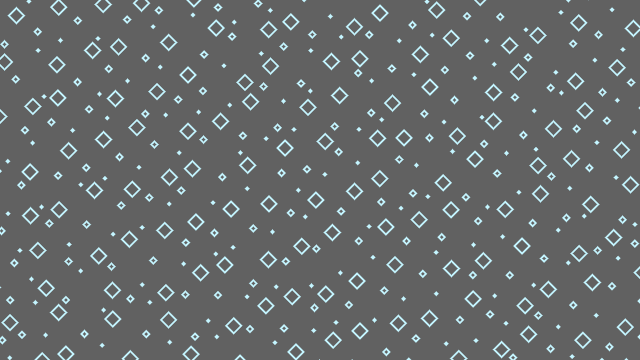
Reproduce this pattern procedurally as a Shadertoy shader.

```glsl
// Scattered pale blue diamonds in three sizes on flat grey.
// A turned, jittered lattice holds one diamond per cell; each row is shifted
// at random so that equal sizes never sit in directly adjacent cells.

vec2 hash22(vec2 p) {
    vec3 q = fract(p.xyx * vec3(0.1031, 0.1030, 0.0973));
    q += dot(q, q.yzx + 33.33);
    return fract((q.xx + q.yz) * q.zy);
}

float evenRowShift(float row) {
    return floor(3.0 * hash22(vec2(row, 71.0)).x);
}

// Shift of a row in 0..2, always different from the rows above and below
float rowShift(float row) {
    if (mod(row, 2.0) < 0.5) return evenRowShift(row);
    float below = evenRowShift(row - 1.0);
    float above = evenRowShift(row + 1.0);
    if (below != above) return 3.0 - below - above;
    return below + 1.0 + floor(2.0 * hash22(vec2(row, 19.0)).y);
}

// Signed distance to a diamond band that lies inside the given half diagonal
float diamondBand(vec2 p, float halfDiagonal, float stroke) {
    float edge = (abs(p.x) + abs(p.y) - halfDiagonal) * 0.7071;
    return max(edge, -edge - stroke);
}

void mainImage(out vec4 fragColor, in vec2 fragCoord) {
    float cellsPerHeight = 14.4;
    vec2 p = fragCoord / iResolution.y * cellsPerHeight;
    float pixel = cellsPerHeight / iResolution.y;

    // Turned lattice, so that no rows line up with the canvas
    float c = cos(0.47), s = sin(0.47);
    mat2 turn = mat2(c, s, -s, c);
    vec2 base = floor(turn * p);

    // Nearest diamond among the neighbouring cells
    float dist = 1e3;
    for (int y = -1; y <= 1; y++) {
        for (int x = -1; x <= 1; x++) {
            vec2 cell = base + vec2(x, y);
            float kind = mod(cell.x + rowShift(cell.y), 3.0);
            bool large = kind < 0.5;
            bool dot_ = kind > 1.5;

            float reach = dot_ ? 0.66 : 0.54;
            vec2 center = cell + 0.5 + (hash22(cell + 7.0) - 0.5) * reach;
            float size = large ? 0.353 : (dot_ ? 0.1 : 0.175);
            float stroke = dot_ ? 1.0 : 0.072;
            dist = min(dist, diamondBand(p - transpose(turn) * center, size, stroke));
        }
    }

    // Pale blue over grey with a one pixel soft edge
    float ink = clamp(0.5 - dist / pixel, 0.0, 1.0);
    vec3 color = mix(vec3(0.38), vec3(0.77, 0.96, 1.0), ink);
    fragColor = vec4(color, 1.0);
}
```
